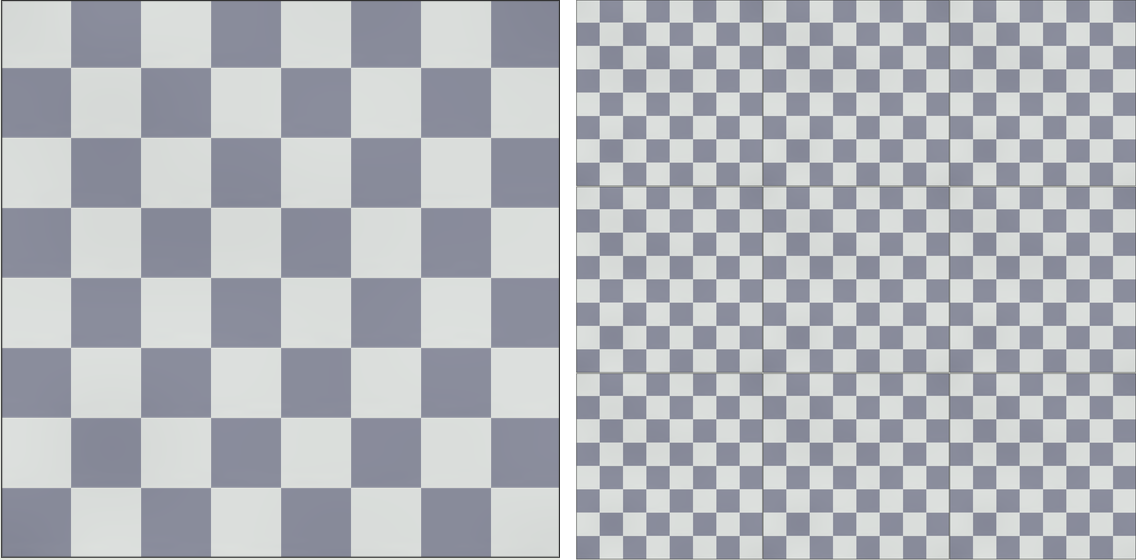
Left, the tile; right, the same tile 3 across and 3 down.
A Shadertoy shader for this pattern:

```glsl
// An 8 by 8 checkerboard of slate and pale grey squares inside a thin dark frame.
// Distances to the grid lines colour the squares and their rims, which are stronger
// along rows than columns; wrapping value noise adds faint tones and streaks.

#define CELLS 8.0
#define GRID_SHIFT vec2(0.00195, 0.0039)
#define RIM_WIDTH vec2(0.0012, 0.0019)
#define FRAME_WIDTH 0.0021
#define STREAK_AMOUNT 0.012
#define TONE_AMOUNT 0.030
#define TONE_LATTICE vec2(5.0)
#define SLATE vec3(0.530, 0.541, 0.601)
#define SLATE_RIM vec3(0.585, 0.595, 0.650)
#define PALE vec3(0.850, 0.863, 0.854)
#define PALE_RIM vec3(0.890, 0.900, 0.870)
#define FRAME_COLOR vec3(0.20)

// Hash from lattice point to 0..1
float hash(vec2 p) {
    vec3 q = fract(vec3(p.xyx) * 0.1031);
    q += dot(q, q.yzx + 33.33);
    return fract((q.x + q.y) * q.z);
}

// Value noise that repeats after the given period
float wrappedNoise(vec2 p, vec2 period) {
    vec2 i = floor(p);
    vec2 f = p - i;
    f = f * f * (3.0 - 2.0 * f);
    vec2 a = mod(i, period);
    vec2 b = mod(i + 1.0, period);
    return mix(mix(hash(a), hash(vec2(b.x, a.y)), f.x),
               mix(hash(vec2(a.x, b.y)), hash(b), f.x), f.y);
}

// Share of a pixel that lies where the distance is positive
float coverage(float dist, float pixel) {
    return clamp(dist / pixel + 0.5, 0.0, 1.0);
}

void mainImage(out vec4 fragColor, in vec2 fragCoord) {
    vec2 uv = fragCoord / iResolution.xy;
    float pixel = 1.0 / min(iResolution.x, iResolution.y);

    // Square index and distance to the nearest inner grid line
    vec2 p = (uv - GRID_SHIFT) * CELLS;
    vec2 cell = clamp(floor(p), 0.0, CELLS - 1.0);
    vec2 toLine = abs(p - clamp(floor(p + 0.5), 1.0, CELLS - 1.0)) / CELLS;
    float lineDist = min(toLine.x, toLine.y);
    float side = 2.0 * mod(cell.x + cell.y, 2.0) - 1.0;

    // Squares with lighter rims, fainter on the upright edges
    float rim = max(0.5 * coverage(RIM_WIDTH.x - toLine.x, pixel),
                    coverage(RIM_WIDTH.y - toLine.y, pixel));
    vec3 slate = mix(SLATE, SLATE_RIM, rim);
    vec3 pale = mix(PALE, PALE_RIM, rim);
    vec3 color = mix(slate, pale, coverage(side * lineDist, pixel));

    // Slow drift of tone, and faint streaks near the foot of each square
    float height = p.y - cell.y;
    float foot = smoothstep(0.02, 0.08, height) * (1.0 - smoothstep(0.12, 0.35, height));
    vec2 streakLattice = vec2(3.0, 10.0) * CELLS;
    float streak = wrappedNoise(uv * streakLattice, streakLattice) - 0.5;
    color += TONE_AMOUNT * (wrappedNoise(uv * TONE_LATTICE, TONE_LATTICE) - 0.5);
    color += STREAK_AMOUNT * foot * streak * vec3(1.0, 1.0, 0.6);

    // Frame line, with a pale margin at the left and foot that separates
    // it from the line of the neighbouring tile
    vec2 toFrame = min(uv - GRID_SHIFT, 1.0 - uv);
    float frameDist = min(toFrame.x, toFrame.y);
    color = mix(FRAME_COLOR, color, coverage(frameDist - FRAME_WIDTH, pixel));
    vec2 pastMargin = uv - GRID_SHIFT;
    color = mix(PALE_RIM, color, coverage(min(pastMargin.x, pastMargin.y), pixel));
    fragColor = vec4(color, 1.0);
}
```
